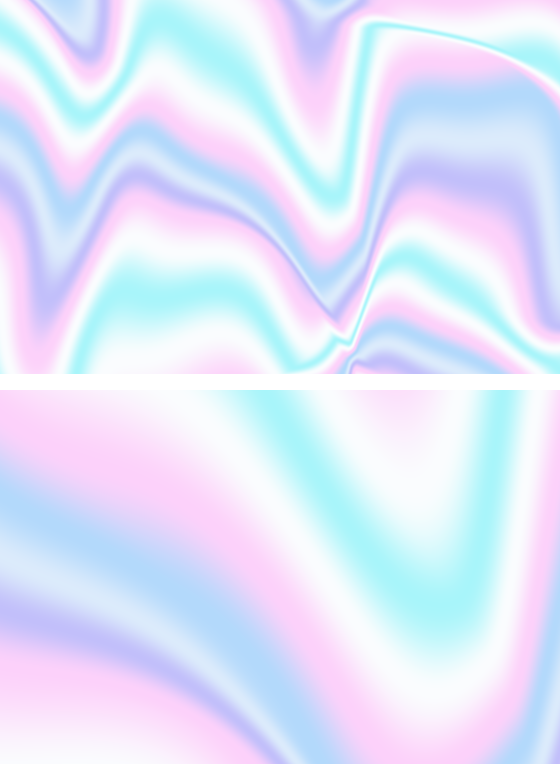
Top: the whole. Bottom: its middle third, enlarged.
A WebGL 2 fragment shader for this background:

```glsl
#version 300 es
precision highp float;
// Pearlescent foil: a skewed wave of height, bent by layered sines, gives a smooth phase.
// Soft folds of varying width shift the phase, squeezing colours into narrow streaks,
// and a cyclic pastel palette turns the phase into colour.

uniform vec2 u_resolution;
out vec4 fragColor;

const float TAU = 6.2831853;

// Wave that shapes the arches, in units of canvas height
const float WAVE_PERIOD = 0.71;
const float WAVE_PEAK_X = 0.38;
const float WAVE_SKEW = 0.8;
const float WAVE_HEIGHT = 0.21;

// Colour bands
const float CYCLES_PER_HEIGHT = 1.15;
const float PHASE_START = -0.05;
const float DRIFT = 0.06;

// Folds: normal angle, distance from origin, bend phase, phase shift
const int FOLD_COUNT = 4;
const vec4 FOLDS[FOLD_COUNT] = vec4[](
    vec4(0.79, 0.73, 0.4, 0.24),
    vec4(0.02, 0.97, 2.2, -0.28),
    vec4(1.10, 1.33, 4.1, 0.26),
    vec4(-1.37, 0.17, 1.0, -0.25));
const float FOLD_BEND = 0.04;
const float FOLD_SHARP = 0.018;
const float FOLD_SOFT = 0.16;

// Pastel colours
const vec3 AQUA = vec3(0.66, 0.96, 0.98);
const vec3 PEARL = vec3(0.98, 0.99, 0.995);
const vec3 PINK = vec3(0.99, 0.82, 0.98);
const vec3 PERIWINKLE = vec3(0.76, 0.75, 0.98);
const vec3 ICE = vec3(0.86, 0.92, 0.985);
const vec3 SKY = vec3(0.70, 0.85, 0.985);
const int STOP_COUNT = 8;
const vec3 STOPS[STOP_COUNT] = vec3[](
    AQUA, PEARL, PINK, PERIWINKLE, ICE, SKY, PINK, PEARL);

// Cyclic palette, one turn per unit of phase
vec3 pearlPalette(float phase) {
    float position = fract(phase) * float(STOP_COUNT);
    int index = int(position) % STOP_COUNT;
    int next = (index + 1) % STOP_COUNT;
    return mix(STOPS[index], STOPS[next], smoothstep(0.0, 1.0, fract(position)));
}

// Layered sines bend the plane like a slow liquid
vec2 liquidWarp(vec2 p) {
    p.x += 0.045 * sin(5.2 * p.y + 0.9) + 0.025 * sin(6.0 * p.x - 4.0 * p.y);
    p.y += 0.040 * sin(4.3 * p.x + 2.0 * p.y + 0.6);
    p += 0.016 * sin(9.0 * p.yx + vec2(1.7, 4.2));
    return p;
}

// Arches with a gentle right flank and a steep left flank
float skewedWave(float x) {
    float angle = TAU * (x - WAVE_PEAK_X) / WAVE_PERIOD;
    return cos(angle - WAVE_SKEW * (1.0 - cos(angle)));
}

// Phase shift across one bent fold, crisp in places and wide in others
float foldShift(vec2 p, vec4 fold) {
    vec2 normal = vec2(cos(fold.x), sin(fold.x));
    float along = dot(p, vec2(-normal.y, normal.x));
    float side = dot(p, normal) - fold.y + FOLD_BEND * sin(7.0 * along + fold.z);
    float softness = 0.5 + 0.5 * sin(5.0 * along + 2.0 * fold.z);
    float width = mix(FOLD_SHARP, FOLD_SOFT, softness * softness);
    return fold.w * smoothstep(-width, width, side);
}

void main() {
    vec2 p = gl_FragCoord.xy / u_resolution.y;
    vec2 q = liquidWarp(p);

    // Bands follow the arches, with a slow drift of their spacing
    float archHeight = WAVE_HEIGHT * (0.85 + 0.25 * sin(2.4 * q.x + 3.0 * q.y - 1.2));
    float phase = PHASE_START + CYCLES_PER_HEIGHT * (q.y - archHeight * skewedWave(q.x));
    phase += DRIFT * sin(5.0 * q.x - 3.4 * q.y) + DRIFT * sin(2.7 * q.x + 6.1 * q.y + 2.0);

    for (int i = 0; i < FOLD_COUNT; i++) {
        phase += foldShift(p, FOLDS[i]);
    }

    fragColor = vec4(pearlPalette(phase), 1.0);
}
```
